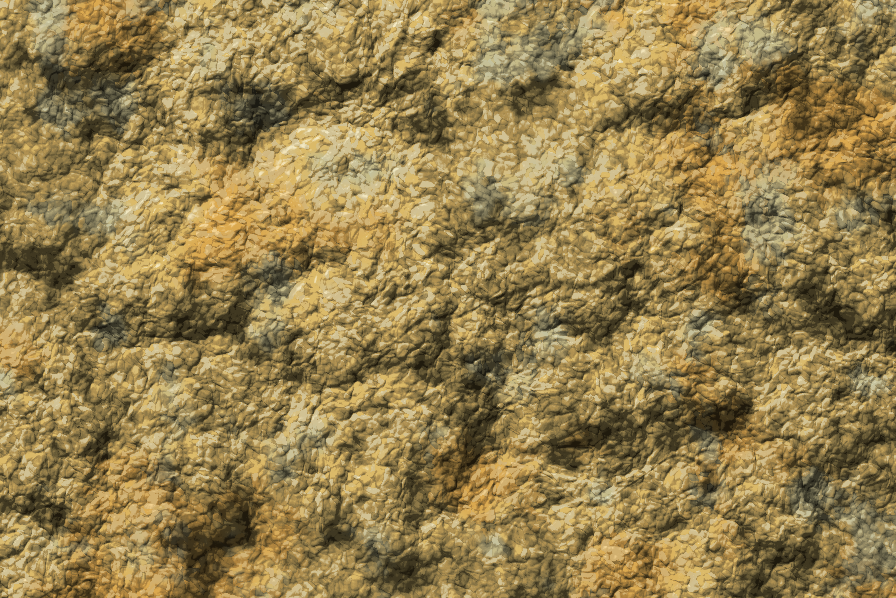
A WebGL 2 fragment shader for this texture:

```glsl
#version 300 es
precision highp float;

uniform vec2 u_resolution;
out vec4 fragColor;

float hash(vec2 p) {
    return fract(sin(dot(p, vec2(127.1, 311.7))) * 43758.5453);
}

float noise(vec2 p) {
    vec2 cell = floor(p), f = fract(p);
    f = f * f * (3.0 - 2.0 * f);
    return mix(mix(hash(cell), hash(cell + vec2(1, 0)), f.x),
               mix(hash(cell + vec2(0, 1)), hash(cell + vec2(1, 1)), f.x), f.y);
}

float fbm(vec2 p) {
    float sum = 0.0, amplitude = 0.53;
    for (int i = 0; i < 4; i++) {
        sum += amplitude * noise(p);
        p = mat2(1.6, 1.2, -1.2, 1.6) * p + 7.3;
        amplitude *= 0.5;
    }
    return sum;
}

// Squared distance to the nearest scattered centre, and that centre's random id
vec2 lump(vec2 p) {
    vec2 cell = floor(p), nearest = vec2(9.0, 0.0);
    for (int y = -1; y <= 1; y++) {
        for (int x = -1; x <= 1; x++) {
            vec2 c = cell + vec2(x, y);
            vec2 d = c + vec2(hash(c), hash(c + 53.7)) - p;
            float dist = dot(d, d);
            if (dist < nearest.x) nearest = vec2(dist, hash(c + 19.1));
        }
    }
    return nearest;
}

// Height, creasing and grain id of domes stacked on domes
vec3 relief(vec2 p, int octaves) {
    vec3 rock = vec3(0.25 * fbm(p * 3.0), 0.0, 0.0);
    if (octaves > 2) rock.x += 0.011 * fbm(p * 70.0);
    p += 0.04 * (vec2(fbm(p * 7.0), fbm(p * 7.0 + 40.0)) - 0.5);
    p += 0.009 * (vec2(noise(p * 48.0), noise(p * 48.0 + 80.0)) - 0.5);
    p += 0.005 * (vec2(noise(p * 130.0), noise(p * 130.0 + 35.0)) - 0.5);
    float scale = 5.0;
    for (int i = 0; i < octaves; i++) {
        vec2 g = lump(p * scale + float(i) * 17.3);
        rock.x += 0.003 * g.y - 0.85 * g.x / scale;
        rock.y += g.x - 0.18;
        rock.z = g.y;
        p = mat2(0.8, 0.6, -0.6, 0.8) * p;
        scale *= 2.1;
    }
    return rock;
}

void main() {
    vec2 p = gl_FragCoord.xy / u_resolution.y;
    vec2 toLight = normalize(vec2(-0.5, 0.85));

    // Slope facing the light
    vec3 rock = relief(p, 5);
    float slope = (rock.x - relief(p + toLight * 0.003, 5).x) / 0.003;
    slope = clamp(slope, -3.0, 3.0);

    // Shadows cast by the larger lumps
    float base = relief(p, 2).x, block = 0.0;
    for (int i = 1; i <= 4; i++) {
        float reach = 0.018 * float(i);
        block = max(block, relief(p + toLight * reach, 2).x - base - 0.45 * reach);
    }
    float shadow = smoothstep(0.0, 0.04, block);

    // Broken seams running up to the right
    vec2 along = mat2(0.8, -0.6, 0.6, 0.8) * p;
    float seam = abs(fbm(along * vec2(1.8, 4.5) + 3.0) - 0.5);
    float crack = (1.0 - smoothstep(0.002, 0.014, seam))
                * smoothstep(0.45, 0.65, noise(p * 4.0 + 12.0));

    // Overall tone, softer where loose soil lies
    float soil = smoothstep(0.52, 0.66, fbm(p * 2.3 + 9.0));
    float grit = fbm(p * 110.0 + 5.0) - 0.5;
    float tone = 0.5 + slope * mix(0.5, 0.3, soil);
    tone -= 1.1 * rock.y + 0.85 * shadow + 1.3 * crack + 0.2 * soil;
    tone += 0.6 * (rock.z - 0.5) + 1.8 * grit + 1.5 * (fbm(p * 2.7 + 31.0) - 0.5);

    // Ochre ramp from hollow to sunlit grain
    float pale = smoothstep(0.43, 0.6, mix(rock.z, fbm(p * 14.0 + 60.0), 0.5));
    vec3 sunlit = mix(vec3(0.86, 0.73, 0.41), vec3(0.82, 0.76, 0.58), pale);
    vec3 color = mix(vec3(0.12, 0.10, 0.05), vec3(0.25, 0.22, 0.13), smoothstep(-3.0, -1.9, tone));
    color = mix(color, vec3(0.40, 0.35, 0.21), smoothstep(-1.5, -0.77, tone));
    color = mix(color, vec3(0.55, 0.47, 0.28), smoothstep(-0.77, -0.13, tone));
    color = mix(color, vec3(0.69, 0.57, 0.32), smoothstep(-0.13, 0.5, tone));
    color = mix(color, sunlit, smoothstep(0.5, 1.2, tone));
    color = mix(color, vec3(0.95, 0.91, 0.76), smoothstep(1.9, 3.0, tone));

    // Faint rust stains and grey-green lichen, broken up by the grains
    float rust = smoothstep(0.54, 0.74, fbm(p * 5.0 + 71.0) + 0.12 * (rock.z - 0.5));
    float lichen = smoothstep(0.56, 0.74, fbm(p * 11.0 + 23.0) + 0.12 * (0.5 - rock.z));
    color *= mix(vec3(1.0), vec3(1.0, 0.83, 0.55), 0.55 * rust);
    float grey = dot(color, vec3(0.3, 0.59, 0.11));
    color = mix(color, grey * vec3(0.96, 1.0, 0.86), 0.55 * lichen);

    fragColor = vec4(color, 1.0);
}
```
